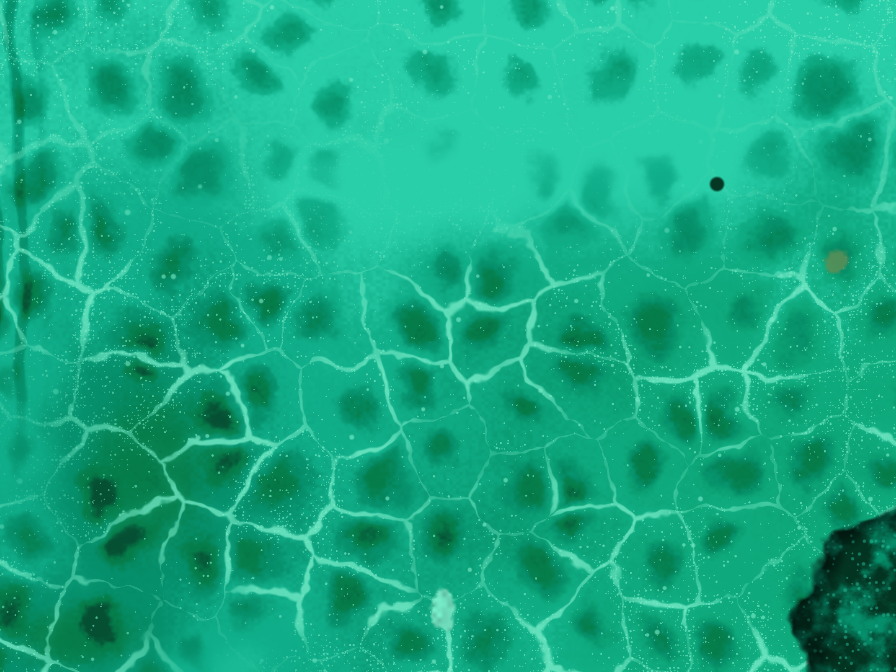
Write a Shadertoy shader that draws this texture.

```glsl
const vec3 DEEP = vec3(0.02, 0.31, 0.20);
const vec3 MOSS = vec3(0.02, 0.49, 0.29);
const vec3 SEA = vec3(0.02, 0.56, 0.42);
const vec3 GREEN = vec3(0.05, 0.65, 0.44);
const vec3 TEAL = vec3(0.06, 0.68, 0.54);
const vec3 PALE = vec3(0.16, 0.81, 0.66);
const vec3 CHALK = vec3(0.46, 0.92, 0.78);
const vec3 RUST = vec3(0.38, 0.56, 0.34);

float hash(vec2 p) {
    return fract(sin(dot(p, vec2(127.1, 311.7))) * 43758.5453);
}

vec2 hash2(vec2 p) {
    return vec2(hash(p), hash(p + 37.7));
}

float noise(vec2 p) {
    vec2 i = floor(p), f = fract(p);
    f = f * f * (3.0 - 2.0 * f);
    return mix(mix(hash(i), hash(i + vec2(1, 0)), f.x),
               mix(hash(i + vec2(0, 1)), hash(i + vec2(1, 1)), f.x), f.y);
}

float fbm(vec2 p) {
    float sum = 0.0, amp = 0.5;
    for (int i = 0; i < 4; i++) {
        sum += amp * noise(p);
        p = p * 2.03 + 17.3;
        amp *= 0.5;
    }
    return sum;
}

float glow(vec2 p, vec2 centre, vec2 size) {
    vec2 d = (p - centre) / size;
    return exp(-dot(d, d));
}

// Offset to the cell centre (xy), distance to the border (z), cell id (w)
vec4 voronoi(vec2 p, float jitter) {
    vec2 base = floor(p), f = fract(p), nearCell = vec2(0), nearest = vec2(8);
    for (int y = -1; y <= 1; y++)
    for (int x = -1; x <= 1; x++) {
        vec2 g = vec2(x, y);
        vec2 r = g + 0.5 + jitter * (hash2(base + g) - 0.5) - f;
        if (dot(r, r) < dot(nearest, nearest)) { nearest = r; nearCell = g; }
    }
    float border = 8.0;
    for (int y = -2; y <= 2; y++)
    for (int x = -2; x <= 2; x++) {
        vec2 g = nearCell + vec2(x, y);
        vec2 r = g + 0.5 + jitter * (hash2(base + g) - 0.5) - f;
        vec2 d = r - nearest;
        if (dot(d, d) > 1e-4) border = min(border, dot(0.5 * (r + nearest), normalize(d)));
    }
    return vec4(nearest, border, hash(base + nearCell + 5.3));
}

// One soft grain in a share of the grid squares
float grains(vec2 p, float scale, float share) {
    vec2 q = p * scale, id = floor(q);
    vec2 spot = 0.3 + 0.4 * hash2(id);
    float size = mix(0.2, 0.45, hash(id + 9.1));
    float dotMask = 1.0 - smoothstep(size * 0.4, size, length(fract(q) - spot));
    return dotMask * step(hash(id + 71.3), share);
}

vec3 ramp(float t) {
    vec3 c = mix(DEEP, MOSS, smoothstep(0.0, 0.25, t));
    c = mix(c, SEA, smoothstep(0.25, 0.5, t));
    c = mix(c, TEAL, smoothstep(0.5, 0.75, t));
    return mix(c, PALE, smoothstep(0.75, 1.0, t));
}

void mainImage(out vec4 fragColor, in vec2 fragCoord) {
    vec2 p = fragCoord / iResolution.y;
    float right = iResolution.x / iResolution.y;

    // Wobbly cells
    vec2 warp = vec2(fbm(p * 11.0), fbm(p * 11.0 + 40.0)) - 0.5;
    vec4 cell = voronoi(p * 8.6 + warp * 0.55, 0.85);
    float border = cell.z;
    float patches = fbm(p * 4.0 + 3.0);

    // Drifting haze over the upper middle, left side and bottom
    float haze = glow(p, vec2(0.6, 0.74), vec2(0.42, 0.11))
               + glow(p, vec2(0.04, 0.32), vec2(0.13, 0.16))
               + glow(p, vec2(0.33, 0.0), vec2(0.13, 0.08))
               + 0.6 * glow(p, vec2(1.02, 0.78), vec2(0.15, 0.12));
    haze = clamp(haze * (0.5 + patches), 0.0, 1.0);

    // Broad light and shade
    float tone = 0.72 + 0.2 * smoothstep(0.45, 1.0, p.y) + 0.45 * (patches - 0.47);
    tone += 0.1 * glow(p, vec2(0.35, 1.0), vec2(0.5, 0.3)) + 0.13 * haze;
    tone -= 0.38 * glow(p, vec2(0.22, 0.3), vec2(0.13, 0.16));
    tone -= 0.45 * glow(p, vec2(0.12, 0.05), vec2(0.13, 0.06));

    // Blurred dark pits, sunk under the upper rims
    vec2 toPit = (cell.xy + vec2(0.0, 0.06)) * vec2(1.1, 1.0);
    float reach = mix(0.36, 0.56, cell.w);
    float pit = 1.0 - smoothstep(0.05, reach, length(toPit) + 0.25 * (fbm(p * 38.0) - 0.47));
    pit *= smoothstep(0.0, 0.2, border) * mix(0.65, 1.0, fract(cell.w * 7.3));
    tone -= pit * 0.55 * (1.0 - 0.65 * haze);
    tone += 0.09 * (noise(p * 210.0) - 0.5) * (1.0 - haze);

    // Upright folds along the left side
    float folds = (1.0 - smoothstep(0.02, 0.08, p.x)) * smoothstep(0.3, 0.5, p.y);
    tone -= 0.35 * folds * smoothstep(-0.2, 1.0, sin(p.x * 150.0 + 9.0 * fbm(p * 5.0)));

    vec3 col = ramp(clamp(tone, 0.0, 1.0));
    float greenish = smoothstep(0.3, 1.2, p.x) * (1.0 - smoothstep(0.5, 0.95, p.y));
    greenish = max(greenish, pit * 0.7) * (1.0 - haze);
    col = mix(col, GREEN, 0.55 * greenish * smoothstep(0.4, 0.6, tone) * (1.0 - smoothstep(0.75, 0.95, tone)));

    // Pale rims, broken and uneven
    float wear = smoothstep(0.3, 0.65, fbm(p * 9.0 + 60.0));
    float width = mix(0.018, 0.055, wear);
    float rim = 1.0 - smoothstep(width * 0.25, width, border + 0.03 * (noise(p * 120.0) - 0.5));
    float clear = (1.0 - 0.9 * haze) * mix(1.0, 0.45, smoothstep(0.55, 0.8, p.y));
    float halo = exp(-border * 13.0);
    col = mix(col, PALE, 0.3 * halo * clear * wear);
    col = mix(col, CHALK, rim * clear * mix(0.25, 0.8, wear));

    // Scattered sand, thicker by the rims
    float density = (0.06 + 0.3 * halo) * smoothstep(0.3, 0.65, fbm(p * 7.0 + 90.0)) * 1.4;
    float sand = grains(p + warp * 0.01, 170.0, density);
    sand = max(sand, 0.8 * grains(p + 0.37, 260.0, density));
    sand = max(sand, grains(p + 0.71, 75.0, density * 0.07));
    col = mix(col, CHALK, 0.65 * sand * (1.0 - 0.85 * haze));

    // White lump, rust spot and round hole
    float rough = 0.02 * (fbm(p * 60.0) - 0.47);
    float lump = length((p - vec2(0.66, 0.09)) * vec2(1.2, 0.75)) + rough;
    col = mix(col, CHALK * mix(0.8, 1.05, noise(p * 130.0)), 1.0 - smoothstep(0.018, 0.026, lump));
    float rust = length(p - vec2(1.245, 0.61)) + rough;
    col = mix(col, RUST, 0.8 * (1.0 - smoothstep(0.012, 0.022, rust)));
    float hole = length(p - vec2(1.067, 0.726));
    col = mix(col, DEEP * 0.7, 1.0 - smoothstep(0.008, 0.013, hole));

    // Gritty dark rock in the lower right corner
    float edge = length(p - vec2(right + 0.08, 0.06)) + 0.09 * (fbm(p * 11.0) - 0.47);
    float rock = 1.0 - smoothstep(0.205, 0.215, edge);
    vec3 stone = mix(DEEP * 0.65, SEA, smoothstep(0.3, 0.75, fbm(p * 42.0)));
    stone = mix(stone, PALE, 0.45 * grains(p, 110.0, 0.3));
    stone *= mix(0.45, 1.0, 1.0 - smoothstep(0.17, 0.21, edge));
    col = mix(col, stone, rock);

    fragColor = vec4(col, 1.0);
}
```
